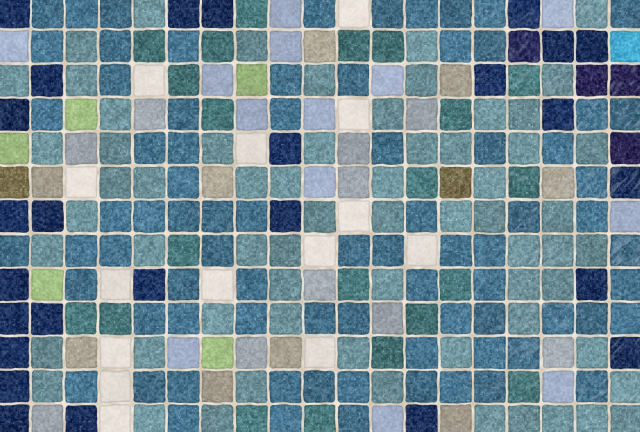
Give the GLSL for this texture, as a WebGL 1 fragment shader.

```glsl
precision highp float;
uniform vec2 u_resolution;

#define TILES_ACROSS 18.8
#define GRID_SHIFT vec2(0.11, 0.17)
#define GROUT_WIDTH 0.072
#define CORNER_RADIUS 0.075
#define EDGE_WOBBLE 0.035
#define GRAIN 0.30
#define TONE_JITTER 0.16
#define GLOSS 0.30
#define CYAN_CELL vec2(18.0, 11.0)

float hash(vec2 p) {
  vec3 q = fract(p.xyx * vec3(0.1031, 0.1030, 0.0973));
  q += dot(q, q.yzx + 33.33);
  return fract((q.x + q.y) * q.z);
}

float noise(vec2 p) {
  vec2 i = floor(p), f = fract(p);
  f = f * f * (3.0 - 2.0 * f);
  return mix(mix(hash(i), hash(i + vec2(1.0, 0.0)), f.x),
             mix(hash(i + vec2(0.0, 1.0)), hash(i + 1.0), f.x), f.y);
}

float roundedBox(vec2 p, vec2 halfSize, float r) {
  vec2 q = abs(p) - halfSize + r;
  return length(max(q, 0.0)) + min(max(q.x, q.y), 0.0) - r;
}

// Weighted choice of glaze; navy gathers at the sides, pale tiles in the middle
vec3 glaze(vec2 cell, float right) {
  float pick = hash(cell + 17.3) * (1.0 - 0.17 * right);
  vec3 c = vec3(0.27, 0.44, 0.54);                   // steel blue
  c = mix(c, vec3(0.42, 0.56, 0.59), step(0.33, pick)); // grey teal
  c = mix(c, vec3(0.28, 0.46, 0.47), step(0.60, pick)); // sea green
  c = mix(c, vec3(0.64, 0.69, 0.79), step(0.72, pick)); // lavender
  c = mix(c, vec3(0.62, 0.65, 0.68), step(0.79, pick)); // grey
  c = mix(c, vec3(0.66, 0.63, 0.57), step(0.835, pick)); // taupe
  c = mix(c, vec3(0.90, 0.87, 0.84), step(0.88, pick)); // cream
  c = mix(c, vec3(0.47, 0.43, 0.30), step(0.955, pick)); // olive
  c = mix(c, vec3(0.62, 0.73, 0.50), step(0.978, pick)); // pale green

  float navyChance = 0.05 + 0.17 * right + 0.38 * (1.0 - step(0.5, cell.x));
  vec3 navy = mix(vec3(0.11, 0.19, 0.36), vec3(0.17, 0.15, 0.33),
                  right * step(0.65, hash(cell + 71.9)));
  c = mix(c, navy, step(hash(cell + 43.7), navyChance));
  vec2 away = abs(cell - CYAN_CELL);
  return mix(vec3(0.27, 0.67, 0.81), c, step(0.5, max(away.x, away.y)));
}

void main() {
  float pixel = TILES_ACROSS / u_resolution.x;
  vec2 p = gl_FragCoord.xy * pixel + GRID_SHIFT;

  // Hand-set grid with uneven edges
  vec2 warp = vec2(noise(p * 3.1 + 5.0), noise(p * 3.1 + 60.0)) - 0.5;
  vec2 fine = vec2(noise(p * 9.0 + 31.0), noise(p * 9.0 + 87.0)) - 0.5;
  vec2 w = p + (warp + 0.5 * fine) * EDGE_WOBBLE;
  vec2 cell = floor(w);
  vec2 local = fract(w) - 0.5;
  vec2 jitter = vec2(hash(cell + 3.1), hash(cell + 9.7)) - 0.5;
  vec2 halfSize = vec2(0.5 - 0.5 * GROUT_WIDTH) - 0.012 * jitter.yx;
  float d = roundedBox(local - 0.018 * jitter, halfSize,
                       CORNER_RADIUS * (0.5 + hash(cell + 25.0)));
  float right = smoothstep(11.5, 17.0, cell.x);

  // Glaze with speckled grain and soft mottling
  vec3 tile = glaze(cell, right);
  float pale = smoothstep(0.45, 0.85, dot(tile, vec3(0.3, 0.5, 0.2)));
  float grain = 0.6 * noise(p * 15.0) + 0.4 * noise(p * 29.0 + 13.0) - 0.5;
  float mottle = noise(p * 4.0 + 101.0) - 0.5;
  float tone = hash(cell + 57.0) - 0.5;
  tile *= 1.0 + (TONE_JITTER * tone + 0.09 * mottle) * (1.0 - 0.6 * pale);
  tile += grain * GRAIN * mix(1.0, 0.25, pale) * vec3(0.9, 1.0, 1.0);
  float speck = smoothstep(0.80, 0.95, noise(p * 21.0 + 200.0));
  tile += 0.11 * speck * (1.0 - pale);

  // Slanting sheen on the glossier right side
  float streak = noise(vec2(p.x + p.y, (p.y - p.x) * 4.0) * 2.3);
  float sheen = smoothstep(0.52, 0.95, streak) * step(0.4, hash(cell + 88.0));
  tile = mix(tile, vec3(0.76, 0.80, 0.85), GLOSS * sheen * right);
  tile *= 1.0 - 0.13 * smoothstep(-0.07, 0.0, d);

  // Cream grout, faintly stained
  vec3 grout = mix(vec3(0.82, 0.77, 0.70), vec3(0.94, 0.91, 0.86), noise(p * 5.0 + 40.0));
  grout += 0.06 * grain;
  float soft = max(pixel * 0.75, 0.022);
  gl_FragColor = vec4(mix(tile, grout, smoothstep(-soft, soft, d)), 1.0);
}
```
